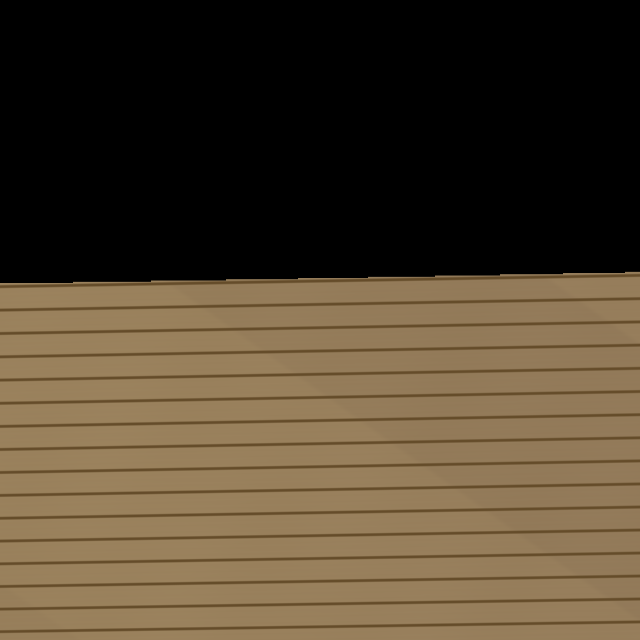
This texture is drawn by a Shadertoy shader. Its source:

```glsl
const vec3 TAN = vec3(0.603, 0.506, 0.362);
const vec3 GROOVE = vec3(0.395, 0.300, 0.165);
const float ROWS_PER_CANVAS = 27.6;

// Antialiased step: 0 below the edge, 1 above it
float softStep(float edge, float value, float blur) {
    return smoothstep(edge - blur, edge + blur, value);
}

// Depth of the wall top, dropping back in small perspective stairs
float wallTop(float x) {
    float stair = floor(0.112 + 7.67 * x + 1.464 * x * x);
    return 0.4422 - stair / 512.0;
}

// Board index, whole at each groove; the rows tighten with depth
float boardCoord(vec2 p) {
    float depth = p.y - mix(0.4479, 0.4303, p.x);
    float density = mix(27.23, 27.48, p.x);
    float tighten = mix(0.0405, 0.015, p.x);
    return depth * density * (1.0 + tighten * depth);
}

float grooveMask(float board, float blur) {
    float dist = abs(board - round(board)) / ROWS_PER_CANVAS;
    return 1.0 - smoothstep(0.0007, 0.0029 + 0.5 * blur, dist);
}

// Faint layered streaks running along the boards
float grain(float x, float board) {
    float streaks = sin(board * 25.0 + 0.7 * sin(x * 9.0));
    streaks += 0.6 * sin(board * 43.0 + x * 5.0);
    float blotches = sin(x * 31.0 + 0.4 * board) + sin(x * 17.0 - 0.2 * board);
    return 0.0015 * streaks + 0.0015 * blotches;
}

// Broad slanted shadow plus a darker lower left corner
float slantShade(vec2 p) {
    float slant = p.y - 0.716 * p.x;
    float band = softStep(-0.178, slant, 0.006) - softStep(0.254, slant, 0.006);
    float corner = softStep(0.911, slant, 0.006);
    return 0.016 * band + 0.010 * corner;
}

void mainImage(out vec4 fragColor, in vec2 fragCoord) {
    vec2 uv = fragCoord / iResolution.xy;
    vec2 p = vec2(uv.x, 1.0 - uv.y);
    float pixel = 1.0 / iResolution.y;
    float board = boardCoord(p);

    // Board surface, slightly cooler toward the right
    vec3 color = TAN - vec3(0.014, 0.014, 0.004) * smoothstep(0.1, 1.0, p.x);
    color -= slantShade(p) * vec3(1.0, 0.95, 0.6);
    color += grain(p.x, board);

    // Grooves and the cut against the dark background
    color = mix(color, GROOVE, grooveMask(board, pixel));
    color *= softStep(wallTop(p.x), p.y, 0.5 * pixel);
    fragColor = vec4(color, 1.0);
}
```
